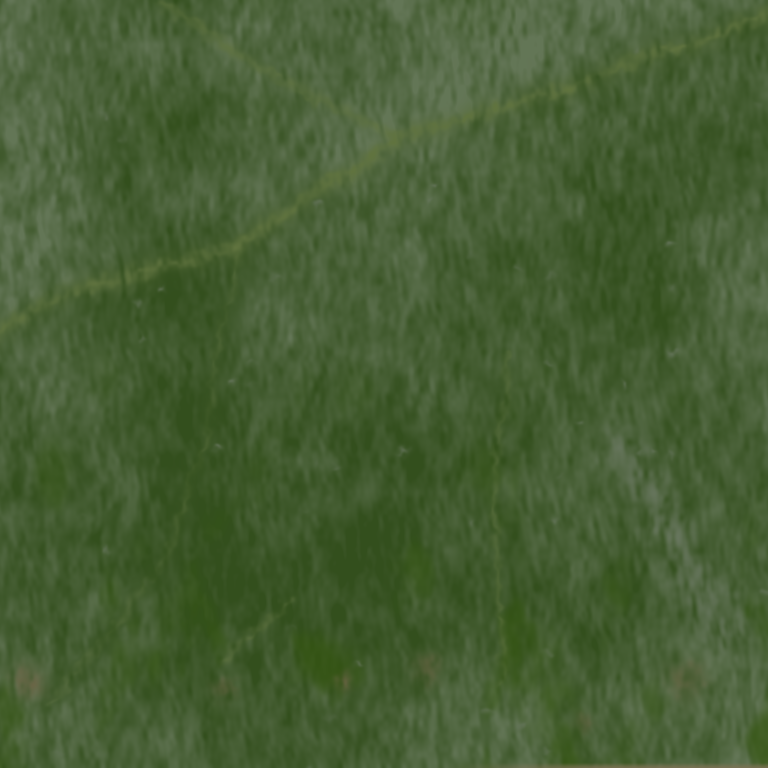
A Shadertoy shader for this texture:

```glsl
// A soft, downy green leaf: cloudy patches of pale bloom over deep green,
// short upright hairs from stretched noise, fuzzy branching veins drawn as
// distances to segments, and a few dry flecks near the lower edge.

#define DEEP_GREEN  vec3(0.220, 0.325, 0.138)
#define PALE_BLOOM  vec3(0.350, 0.430, 0.292)
#define FRESH_GREEN vec3(0.205, 0.335, 0.065)
#define VEIN_GREEN  vec3(0.375, 0.450, 0.245)
#define SCAR_GREY   vec3(0.410, 0.465, 0.375)
#define DRY_BROWN   vec3(0.430, 0.390, 0.270)
#define HAIR_SCALE  vec2(150.0, 50.0)
#define HAIR_AMOUNT 1.25
#define HAIR_LEAN   0.12
#define VEIN_WIDTH  0.0070
#define PATCH_SCALE 5.0
#define PATCH_DEPTH 1.55

float hash(vec2 p) {
    return fract(sin(dot(p, vec2(127.1, 311.7))) * 43758.5453);
}

float noise(vec2 p) {
    vec2 i = floor(p), f = fract(p);
    f = f * f * (3.0 - 2.0 * f);
    return mix(mix(hash(i), hash(i + vec2(1, 0)), f.x),
               mix(hash(i + vec2(0, 1)), hash(i + vec2(1, 1)), f.x), f.y);
}

float fbm(vec2 p) {
    float sum = 0.0, amp = 0.5;
    for (int i = 0; i < 4; i++) {
        sum += amp * noise(p);
        p = mat2(1.6, 1.2, -1.2, 1.6) * p + 7.3;
        amp *= 0.5;
    }
    return sum / 0.9375;
}

float segment(vec2 p, vec2 a, vec2 b) {
    vec2 ap = p - a, ab = b - a;
    return length(ap - ab * clamp(dot(ap, ab) / dot(ab, ab), 0.0, 1.0));
}

// Soft line that fades to nothing at about three widths
float stroke(float d, float width) {
    return exp(-d * d / (width * width));
}

// Two crossing layers of short upright hairs over a fine grain
float hairs(vec2 p) {
    vec2 q = p + vec2(0.010 * (noise(p * 14.0) - 0.5), 0.0);
    float left = noise((q + vec2(HAIR_LEAN * q.y, 0.0)) * HAIR_SCALE);
    float right = noise((q - vec2(HAIR_LEAN * q.y, 0.0)) * HAIR_SCALE * 0.85 + 31.0);
    float grain = noise(q * HAIR_SCALE.x * vec2(1.0, 0.8) + 77.0);
    return 0.45 * left + 0.35 * right + 0.20 * grain - 0.5;
}

void mainImage(out vec4 fragColor, in vec2 fragCoord) {
    vec2 uv = fragCoord / iResolution.xy;
    vec2 wobble = vec2(noise(uv * 30.0), noise(uv * 30.0 + 50.0)) - 0.5;
    vec2 fuzz = vec2(noise(uv * 110.0 + 9.0), noise(uv * 110.0 + 90.0)) - 0.5;
    vec2 p = uv + 0.010 * wobble + 0.010 * fuzz;

    // Distances to the midrib, its branch and the fainter side veins
    vec2 rib[6] = vec2[6](vec2(-0.02, 0.56), vec2(0.09, 0.62), vec2(0.31, 0.68),
                          vec2(0.52, 0.82), vec2(0.78, 0.90), vec2(1.02, 0.985));
    vec2 side[4] = vec2[4](vec2(0.31, 0.68), vec2(0.26, 0.40),
                           vec2(0.215, 0.27), vec2(0.07, 0.09));
    float ribDist = 1.0, sideDist = 1.0;
    for (int i = 0; i < 5; i++) ribDist = min(ribDist, segment(p, rib[i], rib[i + 1]));
    for (int i = 0; i < 3; i++) sideDist = min(sideDist, segment(p, side[i], side[i + 1]));
    float branchDist = min(segment(p, rib[3], vec2(0.36, 0.90)),
                           segment(p, vec2(0.36, 0.90), vec2(0.21, 1.0)));
    float thinDist = min(segment(p, vec2(0.66, 0.54), vec2(0.645, 0.35)),
                         segment(p, vec2(0.645, 0.35), vec2(0.652, 0.11)));
    thinDist = min(thinDist, segment(p, vec2(0.38, 0.22), vec2(0.29, 0.14)));

    // Pale bloom: heavier above the midrib and toward the left
    float above = smoothstep(-0.02, 0.06, p.y - 0.56 - 0.43 * p.x);
    float cloud = fbm(uv * vec2(PATCH_SCALE, PATCH_SCALE * 0.7) + 3.0);
    float bloom = 0.43 + 0.26 * above + PATCH_DEPTH * (cloud - 0.5);
    bloom += 0.18 * smoothstep(0.30, 0.0, uv.x) + 0.10 * smoothstep(0.30, 0.0, uv.y);
    bloom -= 0.20 * stroke(length((uv - vec2(0.38, 0.48)) * vec2(1.0, 0.6)), 0.13);
    bloom -= 0.22 * stroke(length((uv - vec2(0.87, 0.75)) * vec2(1.0, 0.7)), 0.11);
    bloom += 0.40 * (noise(uv * vec2(48.0, 30.0)) - 0.5);

    // Hairs show most where the bloom is thick
    float hair = hairs(uv);
    bloom += HAIR_AMOUNT * hair * (0.75 + 0.5 * clamp(bloom, 0.0, 1.0));
    vec3 color = mix(DEEP_GREEN, PALE_BLOOM, clamp(bloom, -0.15, 1.3));

    // Small fresh green patches, mostly low on the leaf
    float fresh = smoothstep(0.58, 0.82, fbm(uv * vec2(15.0, 8.0) + 63.0));
    color = mix(color, FRESH_GREEN, fresh * mix(0.7, 0.1, smoothstep(0.1, 0.6, uv.y)));

    // Veins, broken up by the hairs that cross them
    float cover = clamp(0.62 + 1.5 * hair, 0.0, 1.0);
    color = mix(color, DEEP_GREEN, 0.40 * stroke(sideDist - 0.006, VEIN_WIDTH * 1.3));
    color = mix(color, DEEP_GREEN, 0.35 * stroke(ribDist, 0.022) * (1.0 - above));
    color = mix(color, VEIN_GREEN, 0.35 * cover * stroke(ribDist, VEIN_WIDTH * 2.4));
    color = mix(color, VEIN_GREEN, cover * stroke(ribDist, VEIN_WIDTH * mix(1.2, 0.9, uv.x)));
    color = mix(color, VEIN_GREEN, 0.75 * cover * stroke(branchDist, VEIN_WIDTH));
    color = mix(color, VEIN_GREEN, 0.35 * cover * stroke(sideDist, VEIN_WIDTH * 0.7));
    color = mix(color, VEIN_GREEN, 0.55 * cover * stroke(thinDist, VEIN_WIDTH * 0.7));

    // Grey rubbed streak at the lower right
    float scar = stroke(segment(p, vec2(0.81, 0.42), vec2(0.94, 0.18)), 0.028);
    color = mix(color, SCAR_GREY, scar * clamp(0.5 + 1.5 * hair, 0.0, 1.0));

    // Dry flecks along the bottom and tiny pale specks all over
    for (int i = 0; i < 6; i++) {
        float k = float(i);
        vec2 spot = vec2((k + 0.2 + 0.7 * hash(vec2(k, 3.0))) / 6.0, 0.05 + 0.10 * hash(vec2(k, 8.0)));
        float size = 0.010 + 0.012 * hash(vec2(k, 5.0));
        color = mix(color, DRY_BROWN, 0.8 * cover * stroke(length(p - spot), size));
    }
    for (int i = 0; i < 60; i++) {
        float k = float(i);
        vec2 speck = vec2(hash(vec2(k, 11.0)), hash(vec2(k, 17.0)));
        color = mix(color, SCAR_GREY, 0.7 * hash(vec2(k, 23.0)) * stroke(length(p - speck), 0.005));
    }

    // Leaf margin catching light
    float margin = smoothstep(0.008, 0.0, uv.y) * smoothstep(0.55, 0.8, uv.x);
    fragColor = vec4(mix(color, DRY_BROWN + 0.06, 0.8 * margin), 1.0);
}
```
